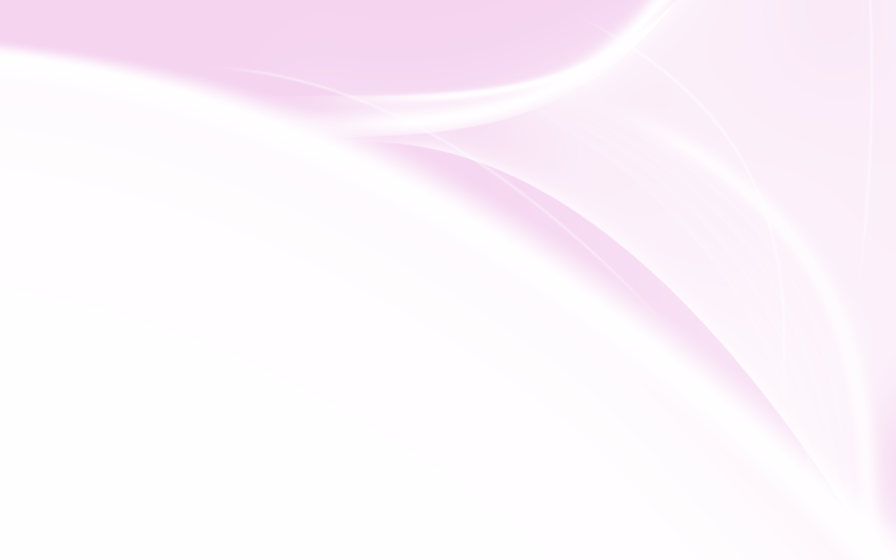
Reproduce this background procedurally as a WebGL 2 fragment shader.

```glsl
#version 300 es
precision highp float;
// Pale pink backdrop with soft white ribbons, sheer veils and fine arcs.
uniform vec2 u_resolution;
out vec4 fragColor;

const vec3 PINK = vec3(0.96, 0.83, 0.94);
const vec3 WHITE = vec3(1.0, 0.995, 1.0);

// Approximate signed distance to y = k.x + k.y*t + k.z*t^2 + k.w*t^4,
// flat to the left of the start; positive above the curve.
float curve(vec2 p, float start, vec4 k) {
    float t = max(p.x - start, 0.0);
    float t2 = t * t;
    float y = k.x + k.y * t + k.z * t2 + k.w * t2 * t2;
    float slope = k.y + 2.0 * k.z * t + 4.0 * k.w * t2 * t;
    return (p.y - y) / sqrt(1.0 + slope * slope);
}

float ridge(float d, float width) {
    return exp(-d * d / (width * width));
}

// Glow that starts sharply at an edge and fades on its positive side.
float sheen(float d, float width, float soft) {
    return smoothstep(-soft, soft, d) * exp(-max(d, 0.0) / width);
}

// Opacity that rises over a.x..a.y and falls over b.x..b.y.
float span(float x, vec2 a, vec2 b) {
    return smoothstep(a.x, a.y, x) * (1.0 - smoothstep(b.x, b.y, x));
}

float lighten(float tone, float amount) {
    return mix(tone, 1.0, clamp(amount, 0.0, 1.0));
}

// Slow layered sines for cloudy variation.
float cloud(vec2 p) {
    float sum = 0.0;
    float gain = 0.5;
    for (int i = 0; i < 3; i++) {
        sum += gain * sin(p.x * 5.0 + 2.0 * sin(p.y * 4.0 + float(i)));
        p = mat2(1.2, 1.0, -1.0, 1.2) * p + 0.7;
        gain *= 0.5;
    }
    return sum;
}

void main() {
    vec2 p = gl_FragCoord.xy / u_resolution * vec2(1.6, 1.0);
    float soft = 1.2 / u_resolution.y;

    // Boundaries of the ribbons and veils
    float band = curve(p, 0.0, vec4(0.896, -0.115, -0.288, 0.0));
    float lower = curve(p, 0.6, vec4(0.755, 0.0, 0.25, 1.1));
    float upper = curve(p, 0.65, vec4(0.829, 0.0, 0.2, 1.1));
    float fold = curve(p, 0.646, vec4(0.746, 0.02, -0.9, 0.0));
    float arc = curve(p.yx, 0.0, vec4(1.552, 0.0, -0.13, -0.86));

    // Upper field with haze above the rising ribbon
    float tone = 0.32 * exp(-max(upper, 0.0) / 0.06) * smoothstep(0.5, 1.1, p.x);

    // Rising ribbon
    float tail = smoothstep(0.42, 0.78, p.x);
    float ribbon = lighten(0.5 * tail, smoothstep(0.9, 1.12, p.x) * 0.8);
    tone = mix(tone, max(tone, ribbon), smoothstep(soft, -soft, upper));
    tone = lighten(tone, ridge(upper + 0.006, 0.008) * smoothstep(0.55, 0.85, p.x));
    tone = lighten(tone, ridge(lower - 0.022, 0.02) * tail);

    // Sheer veil on the right, deepening toward its far edge
    float veil = mix(0.2, 0.64, smoothstep(0.75, 1.08, p.x));
    veil += 0.05 * cloud(p) + 0.14 * smoothstep(0.7, 0.25, p.y);
    veil -= 0.1 * ridge(p.x - 1.5, 0.15) * smoothstep(0.6, 1.0, p.y);
    veil -= 0.55 * ridge(p.x - 1.62, 0.07) * ridge(p.y - 0.17, 0.14);
    veil = lighten(veil, 0.6 * sheen(-lower, 0.025, soft) * smoothstep(0.85, 1.1, p.x));

    // Pink wedge under the fold
    float wedge = mix(0.08, 0.4, smoothstep(0.8, 1.5, p.x));
    float sheet = mix(wedge, veil, smoothstep(-soft, soft, fold));
    sheet = lighten(sheet, 0.7 * sheen(fold, 0.016, soft) * smoothstep(0.62, 0.8, p.x));
    tone = mix(tone, sheet, smoothstep(soft, -soft, lower));

    // Broad arc and its fanned strands
    float arcFade = 1.0 - smoothstep(0.72, 0.83, p.y);
    tone = lighten(tone, 0.75 * ridge(arc, 0.018) * arcFade);
    for (int i = 0; i < 5; i++) {
        float n = float(i);
        float strand = curve(p.yx, 0.0, vec4(1.535 - 0.012 * n, -0.06 * n, -0.13, -0.86 + 0.06 * n));
        tone = lighten(tone, 0.22 * sheen(strand, 0.012, soft) * arcFade);
    }

    // Fine loose lines
    float loopLine = curve(p.yx, 0.4, vec4(1.4, 0.0, -0.6, -1.6));
    float edgeLine = curve(p.yx, 0.45, vec4(1.528, 0.14, -0.17, 0.0));
    float crossing = curve(p, 0.396, vec4(0.879, -0.08, -0.63, 0.0));
    float fine = 0.0028;
    tone = lighten(tone, 0.5 * ridge(loopLine, fine) * span(p.y, vec2(0.2, 0.4), vec2(0.9, 0.98)));
    tone = lighten(tone, 0.45 * ridge(edgeLine, fine) * smoothstep(0.45, 0.65, p.y));
    tone = lighten(tone, 0.38 * ridge(crossing, fine) * span(p.x, vec2(0.35, 0.5), vec2(1.05, 1.22)));
    tone = lighten(tone, 0.16 * sheen(crossing, 0.06, soft) * span(p.x, vec2(0.4, 0.6), vec2(0.7, 0.95)));

    // Main falling band: glow above, faint haze and white field below
    float glowWidth = mix(0.035, 0.075, smoothstep(0.0, 0.8, p.x));
    tone = lighten(tone, 1.0 - smoothstep(0.004, glowWidth, band));
    float depth = max(-band, 0.0);
    float haze = mix(0.14, 0.24, smoothstep(1.0, 1.5, p.x));
    float field = 1.0 - haze * smoothstep(0.008, 0.06, depth) * exp(-depth * 8.0);
    tone = mix(tone, field, smoothstep(soft, -soft, band));

    fragColor = vec4(mix(PINK, WHITE, clamp(tone, 0.0, 1.0)), 1.0);
}
```
